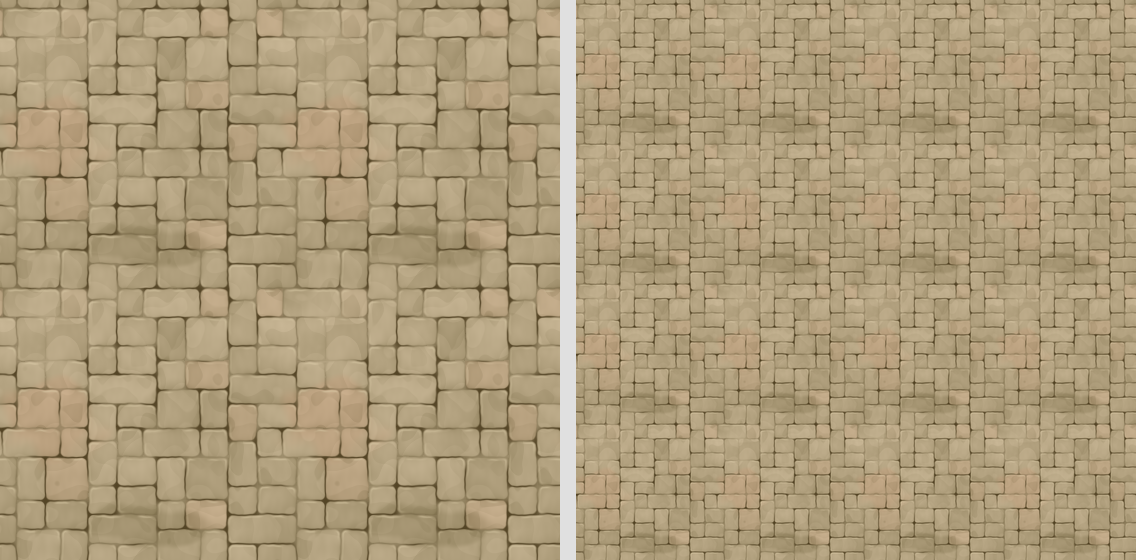
Left, the tile; right, the same tile 2 across and 2 down.
This texture is drawn by a WebGL 1 fragment shader. Its source:

```glsl
precision highp float;
// Worn sandstone paving: one interlocking module of sixteen stones, laid 4 x 4.
// Interval lookups find the stone under a point; its tint, brush marks and
// joint wear come from hashes and wrapping noise that recur every two modules.

uniform vec2 u_resolution;

const float MODULES = 4.0;   // modules across the canvas
const float PERIOD = 2.0;    // modules until the weathering recurs
const vec2 LAYOUT_SHIFT = vec2(0.12, 0.78);
const float JOINT_HALF = 0.0045;
const float CORNER = 0.034;

const vec3 OLIVE = vec3(0.57, 0.51, 0.37);
const vec3 PALE = vec3(0.77, 0.70, 0.57);
const vec3 ROSE = vec3(0.75, 0.63, 0.50);
const vec3 GLINT = vec3(0.84, 0.78, 0.64);
const vec3 JOINT = vec3(0.48, 0.42, 0.29);
const vec3 CREVICE = vec3(0.33, 0.27, 0.15);

float hash(vec2 p) {
  vec3 q = fract(vec3(p.xyx) * 0.1031);
  q += dot(q, q.yzx + 33.33);
  return fract((q.x + q.y) * q.z);
}

float corner(vec2 cell, vec2 offset, vec2 period) {
  float angle = 6.28318 * hash(mod(cell, period) + 7.0);
  return dot(vec2(cos(angle), sin(angle)), offset);
}

// Gradient noise, about -0.7 to 0.7, wrapping after a whole period
float noise(vec2 p, vec2 period) {
  vec2 i = floor(p), f = p - i;
  vec2 w = f * f * f * (f * (f * 6.0 - 15.0) + 10.0);
  vec2 e = vec2(1.0, 0.0);
  float a = mix(corner(i, f, period), corner(i + e, f - e, period), w.x);
  float b = mix(corner(i + e.yx, f - e.yx, period),
                corner(i + 1.0, f - 1.0, period), w.x);
  return mix(a, b, w.y);
}

// Noise with a given number of cells per module
float weather(vec2 p, vec2 cells, float shift) {
  return noise(p * cells + shift, cells * PERIOD);
}

// Interval between neighbouring cuts that holds x, wrapping after 1
vec2 span(float x, vec4 cuts) {
  vec2 s = vec2(cuts.w - 1.0, cuts.x);
  if (x > cuts.x) s = cuts.xy;
  if (x > cuts.y) s = cuts.yz;
  if (x > cuts.z) s = cuts.zw;
  if (x > cuts.w) s = vec2(cuts.w, cuts.x + 1.0);
  return s;
}

// Bounds of the stone at p: low corner in xy, high corner in zw
vec4 stoneAt(vec2 p) {
  vec2 cell = floor(p), q = p - cell;
  vec2 row = span(q.y, vec4(0.0, 0.28, 0.485, 0.795));
  vec2 column = span(q.x, vec4(0.31, 0.51, 0.715, 0.9));
  bool bridging = q.y > 0.28 && q.y < 0.485;
  if (q.x > 0.51 && (q.x < 0.715 || !bridging)) {
    row = span(q.y, vec4(0.105, 0.365, 0.69, 0.895));
    bool wide = q.y < 0.105 || q.y > 0.895;
    column = q.x < 0.715 ? vec2(0.51, 0.715) : vec2(0.715, 1.0);
    if (wide) column = vec2(0.51, 1.0);
    else if (q.x > 0.715)
      row = min(span(q.y, vec4(0.105, 0.28, 0.485, 0.69)), 0.895);
  } else if (!bridging) {
    float cut = q.y < 0.28 ? 0.31 : 0.205;
    column = q.x < 0.51 && q.x > cut ? vec2(cut, 0.51) : vec2(0.0, cut);
  }
  return vec4(cell, cell) + vec4(column.x, row.x, column.y, row.y);
}

float roundBox(vec2 p, vec2 halfSize, float radius) {
  vec2 q = abs(p) - halfSize + radius;
  return length(max(q, 0.0)) + min(max(q.x, q.y), 0.0) - radius;
}

// Ragged stain around a centre, recurring with the weathering
float stain(vec2 p, vec2 centre, vec2 size, float ragged) {
  vec2 q = mod(p - centre + 0.5 * PERIOD, PERIOD) - 0.5 * PERIOD;
  return 1.0 - smoothstep(0.75, 1.15, length(q / size) + ragged);
}

void main() {
  vec2 uv = gl_FragCoord.xy / u_resolution;
  vec2 p = vec2(uv.x, 1.0 - uv.y) * MODULES - LAYOUT_SHIFT;
  float aa = MODULES / min(u_resolution.x, u_resolution.y);

  // Hand-cut outline
  vec2 bend = vec2(weather(p, vec2(5.0), 0.0), weather(p, vec2(5.0), 3.5));
  vec2 nick = vec2(weather(p, vec2(19.0), 1.3), weather(p, vec2(19.0), 8.7));
  vec2 w = p + 0.012 * bend + 0.006 * nick;
  vec4 stone = stoneAt(w);
  vec2 centre = 0.5 * (stone.xy + stone.zw);
  vec2 halfSize = 0.5 * (stone.zw - stone.xy);
  vec2 local = (w - centre) / halfSize;
  vec2 id = mod(floor(centre * 100.0 + 0.5), 100.0 * PERIOD);
  float pick = hash(id), pick2 = hash(id + 41.0);
  float d = roundBox(w - centre, halfSize - JOINT_HALF, CORNER);
  float depth = max(-d, 0.0);

  // Broad weathering
  float ragged = 0.6 * weather(p, vec2(4.0), 5.2);
  float worn = stain(p, vec2(0.25, -0.39), vec2(0.36, 0.36), ragged);
  float rosy = stain(p, vec2(0.25, 0.22), vec2(0.34, 0.3), ragged);
  float dark = stain(p, vec2(0.95, 0.97), vec2(0.5, 0.14), ragged)
             + 0.7 * stain(p, vec2(1.22, 0.2), vec2(0.26, 0.24), ragged);

  // Flat brush marks differ from stone to stone
  float wash = weather(p, vec2(4.0, 5.0), 20.0 * pick);
  float dab = weather(p, vec2(6.0, 5.0), 20.0 * pick2);
  float streak = weather(p, vec2(24.0, 11.0), 4.1);
  float tone = 0.70 + 0.30 * (pick - 0.5) + 0.22 * weather(p, vec2(1.5), 0.4);
  tone += 0.22 * wash + 0.07 * streak - 0.05 * local.y;
  tone -= 0.24 * pick2 * smoothstep(0.12, 0.17, dab);
  tone += 0.13 * smoothstep(0.10, 0.16, -wash - 0.3 * dab);
  tone += 0.15 * worn - 0.32 * dark;
  float shade = 0.6 + 0.8 * weather(p, vec2(7.0), 2.2);
  tone -= 0.36 * max(shade, 0.0) * exp(-depth / 0.022) * (1.0 - 0.5 * worn);
  vec3 color = mix(OLIVE, PALE, clamp(tone, -0.15, 1.08));
  color = mix(color, color * ROSE / vec3(0.72, 0.65, 0.52),
              max(0.7 * rosy, 0.45 * smoothstep(0.8, 0.95, pick2)));

  // Broken light along the upper and left lips
  float lip = exp(-pow((depth - 0.013) / 0.007, 2.0));
  float lit = smoothstep(0.3, 0.9, max(-local.y, -0.7 * local.x));
  float broken = smoothstep(-0.15, 0.3, weather(p, vec2(9.0), 6.6));
  color = mix(color, GLINT, 0.55 * lip * lit * broken);

  // Joints fade where worn and deepen in patches
  float wear = smoothstep(-0.4, 0.25, weather(p, vec2(4.5), 9.4));
  float strength = mix(0.4, 1.0, wear) * (1.0 - 0.7 * worn);
  float gap = smoothstep(-0.004 - 0.5 * aa, 0.003 + 0.5 * aa, d);
  vec3 jointColor = mix(JOINT, CREVICE, smoothstep(0.25, 0.9, wear));
  color = mix(color, jointColor, gap * strength);

  gl_FragColor = vec4(color, 1.0);
}
```
